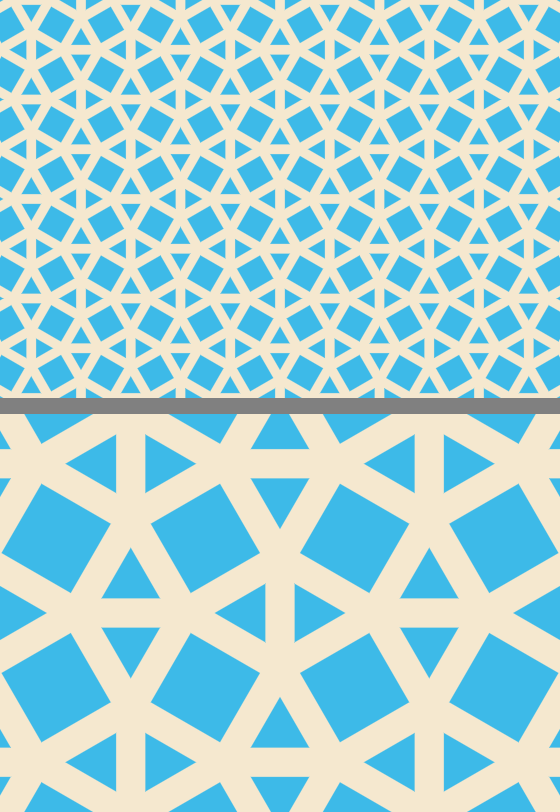
Top, the full canvas; bottom, a detail of the centre.
Reproduce this pattern procedurally as a Shadertoy shader.

```glsl
// Snub square tiling: blue squares and equilateral triangles between cream bands.
// Each grid cell is centred on a band shared by two triangles; alternate cells
// swap axes, and mirror folding leaves one quarter cell with three edges to measure.

const float REPEATS_DOWN = 4.0;      // full pattern periods over the canvas height
const float BAND_WIDTH = 0.196;      // in cells, two cells per period
const vec3 CREAM = vec3(0.96, 0.91, 0.81);
const vec3 BLUE = vec3(0.24, 0.73, 0.91);

const float SIN_60 = sqrt(3.0) * 0.5;
const float HALF_EDGE = SIN_60 - 0.5;  // half the tile side, in cells

// Distance to the nearest tile edge, in cells.
float edgeDistance(vec2 p) {
    vec2 cell = round(p);
    vec2 q = abs(p - cell);

    // Odd cells hold a horizontal shared edge instead of a vertical one.
    if (mod(cell.x + cell.y, 2.0) > 0.5) q = q.yx;

    // Two slanted edges leave the upper end of the shared edge.
    vec2 fromVertex = q - vec2(0.0, HALF_EDGE);
    float lowerEdge = dot(fromVertex, vec2(0.5, SIN_60));
    float upperEdge = dot(fromVertex, vec2(SIN_60, -0.5));

    // Below the lower edge lies this cell's triangle; above it, the square
    // and the tip of the neighbouring triangle.
    return lowerEdge < 0.0 ? min(-lowerEdge, q.x)
                           : min(lowerEdge, abs(upperEdge));
}

void mainImage(out vec4 fragColor, in vec2 fragCoord) {
    float cellsPerPixel = 2.0 * REPEATS_DOWN / iResolution.y;
    vec2 p = (fragCoord - 0.5 * iResolution.xy) * cellsPerPixel;

    // Tiles begin where the band ends, blended over about one pixel.
    float inset = edgeDistance(p) - 0.5 * BAND_WIDTH;
    float tile = smoothstep(-0.75 * cellsPerPixel, 0.75 * cellsPerPixel, inset);

    fragColor = vec4(mix(CREAM, BLUE, tile), 1.0);
}
```
